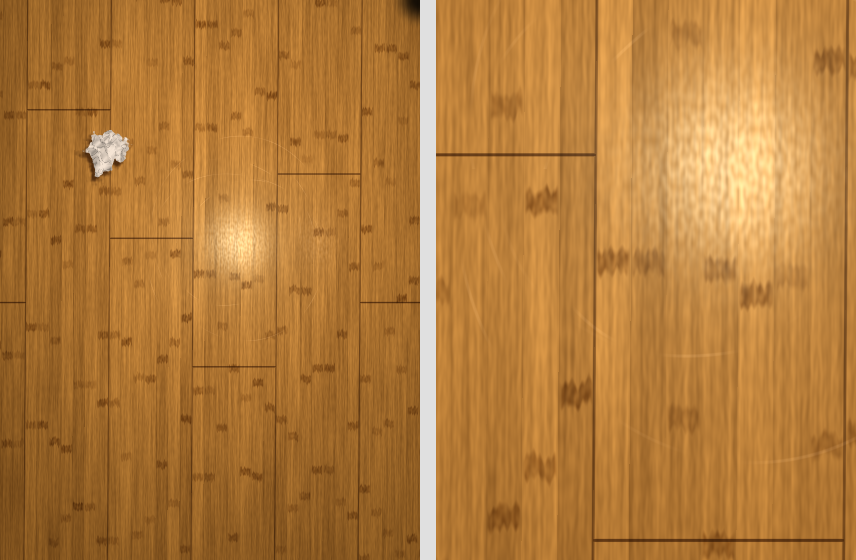
Left: the whole. Right: its middle third, enlarged.
Give the GLSL for this texture, as a Shadertoy shader.

```glsl
const float PLANK_WIDTH = 0.199;
const float STRIPS_PER_PLANK = 7.0;
const float KNOT_SPACING = 0.29;
const vec3 BAMBOO = vec3(0.675, 0.452, 0.195);
const vec3 KNOT_TINT = vec3(0.70, 0.61, 0.44);
const vec3 SEAM_TINT = vec3(0.52, 0.44, 0.34);
const vec3 PAPER = vec3(1.0, 0.93, 0.86);
const vec2 LAMP = vec2(0.565, 0.755);

float hash(vec2 p) {
    vec3 q = fract(p.xyx * vec3(0.1031, 0.1030, 0.0973));
    q += dot(q, q.yzx + 33.33);
    return fract((q.x + q.y) * q.z);
}

float cornerSlope(vec2 cell, vec2 offset) {
    float angle = 6.2832 * hash(cell);
    return dot(vec2(cos(angle), sin(angle)), offset);
}

float gradientNoise(vec2 p) {
    vec2 i = floor(p), f = p - i;
    vec2 w = f * f * f * (f * (f * 6.0 - 15.0) + 10.0);
    vec2 e = vec2(1.0, 0.0);
    float low = mix(cornerSlope(i, f), cornerSlope(i + e, f - e), w.x);
    float high = mix(cornerSlope(i + e.yx, f - e.yx), cornerSlope(i + 1.0, f - 1.0), w.x);
    return mix(low, high, w.y);
}

float line(float dist, float halfWidth, float pixel) {
    return 1.0 - smoothstep(halfWidth - 0.5 * pixel, halfWidth + pixel, abs(dist));
}

// Ragged brown node, one per cell along a bamboo strip
float knot(vec2 p, float strip, float across) {
    float pairId = floor(strip * 0.5);
    float group = hash(vec2(pairId, 7.0)) < 0.35 ? pairId + 400.0 : strip;
    float along = p.y / KNOT_SPACING + hash(vec2(group, 3.0));
    float cell = floor(along);
    float center = 0.2 + 0.6 * hash(vec2(group, cell + 20.0));
    float dist = (along - cell - center) * KNOT_SPACING;
    dist += 0.008 * gradientNoise(vec2(p.x * 90.0, cell));
    float halfHeight = 0.009 + 0.009 * gradientNoise(vec2(p.x * 230.0, cell + step(0.0, dist) * 9.0));
    float body = 1.0 - smoothstep(halfHeight - 0.004, halfHeight + 0.003, abs(dist));
    float sides = smoothstep(0.0, 0.12, across) * smoothstep(1.0, 0.88, across);
    float streaks = 0.8 + 0.75 * gradientNoise(p * vec2(260.0, 100.0));
    return body * sides * streaks * mix(0.35, 1.0, hash(vec2(strip, cell + 50.0)));
}

vec3 bambooStrips(vec2 p) {
    float x = p.x / PLANK_WIDTH * STRIPS_PER_PLANK;
    float strip = floor(x), across = x - strip;
    float tone = 0.13 * (hash(vec2(strip, 1.0)) - 0.5);
    tone += 0.10 * gradientNoise(vec2(strip * 3.7, p.y * 2.5));
    tone += 0.13 * gradientNoise(p * vec2(120.0, 3.5));
    tone += 0.17 * gradientNoise(p * vec2(260.0, 9.0) + 31.0);
    tone += 0.10 * gradientNoise(p * vec2(390.0, 60.0) + 77.0);
    tone -= 0.06 * (1.0 - smoothstep(0.0, 0.08, min(across, 1.0 - across)));
    vec3 wood = BAMBOO * (1.0 + tone * vec3(0.9, 1.05, 1.4));
    return wood * mix(vec3(1.0), KNOT_TINT, knot(p, strip, across));
}

// Long plank edges and staggered end joints
float seams(vec2 p, float pixel) {
    float x = p.x / PLANK_WIDTH;
    float plank = floor(x);
    float edge = (x - floor(x + 0.5)) * PLANK_WIDTH;
    float joint = 0.46 + 0.153 * mod(4.0 - 2.0 * plank, 5.0);
    return max(0.65 * line(edge, 0.0009, pixel), line(p.y - joint, 0.0010, pixel));
}

// Broken circular scuffs around the lamp reflection
float scuffs(vec2 d) {
    float sum = 0.0, angle = atan(d.y, d.x);
    for (float i = 0.0; i < 6.0; i++) {
        float ring = length(d) - 0.145 - 0.018 * i - 0.02 * sin(angle * 2.0 + i);
        float broken = smoothstep(0.12, 0.4, gradientNoise(vec2(angle * 2.0, i * 5.3)));
        sum += broken * (1.0 - smoothstep(0.0004, 0.002, abs(ring)));
    }
    return sum;
}

vec3 lampReflection(vec2 p) {
    vec2 d = p - LAMP;
    float sparkle = 1.0 + 0.8 * gradientNoise(p * vec2(240.0, 110.0));
    float core = exp(-dot(d, d) / 0.0045);
    float halo = exp(-dot(d, d) / 0.035);
    vec2 side = (d - vec2(0.19, 0.0)) / vec2(0.045, 0.06);
    float glint = exp(-dot(side, side)) * (sparkle - 0.6);
    return vec3(0.23, 0.27, 0.28) * core * sparkle + vec3(0.05, 0.065, 0.07) * halo
         + 0.09 * glint + 0.05 * scuffs(d);
}

float paperDistance(vec2 q) {
    float top = (length((q - vec2(0.0, 0.018)) / vec2(0.050, 0.035)) - 1.0) * 0.036;
    vec2 tail = q - vec2(-0.020, -0.044);
    vec2 axis = vec2(0.018, 0.045);
    float t = clamp(dot(tail, axis) / dot(axis, axis), 0.0, 1.0);
    float bottom = length(tail - axis * t) - mix(0.012, 0.026, t);
    return min(top, bottom) + 0.018 * gradientNoise(q * 48.0) + 0.006 * gradientNoise(q * 130.0);
}

vec3 crumpledPaper(vec2 q) {
    vec2 bent = q + 0.01 * gradientNoise(q * 60.0);
    float crease = 1.0 - smoothstep(0.0, 0.09, abs(gradientNoise(bent * 58.0 + 4.0)));
    float tone = 0.85 + 0.28 * gradientNoise(bent * 42.0) + 0.2 * gradientNoise(bent * 110.0);
    return PAPER * clamp(tone - 0.17 * crease, 0.4, 0.96);
}

void mainImage(out vec4 fragColor, in vec2 fragCoord) {
    vec2 p = fragCoord / iResolution.x;
    float pixel = 1.0 / iResolution.x;
    vec2 floorPos = vec2(p.x - 0.007 * (p.y - 0.667) - 0.0615, p.y);

    // Floor and room light
    vec3 color = bambooStrips(floorPos);
    color *= mix(vec3(1.0), SEAM_TINT, seams(floorPos, pixel));
    float reach = length((p - vec2(0.56, 0.88)) * vec2(1.0, 0.75));
    color *= mix(vec3(1.11), vec3(0.75, 0.72, 0.60), smoothstep(0.08, 0.88, reach));
    color += lampReflection(p);
    color *= 1.0 - 0.85 * smoothstep(0.07, 0.01, length(p - vec2(1.0, 1.333)));

    // Paper ball with its cast shadow
    vec2 q = p - vec2(0.257, 0.965);
    float shadow = smoothstep(0.010, -0.010, paperDistance(q + vec2(0.008, 0.010)));
    color *= 1.0 - shadow * vec3(0.55, 0.62, 0.70);
    color = mix(color, crumpledPaper(q), smoothstep(pixel, -pixel, paperDistance(q)));

    fragColor = vec4(clamp(color, 0.0, 1.0), 1.0);
}
```
